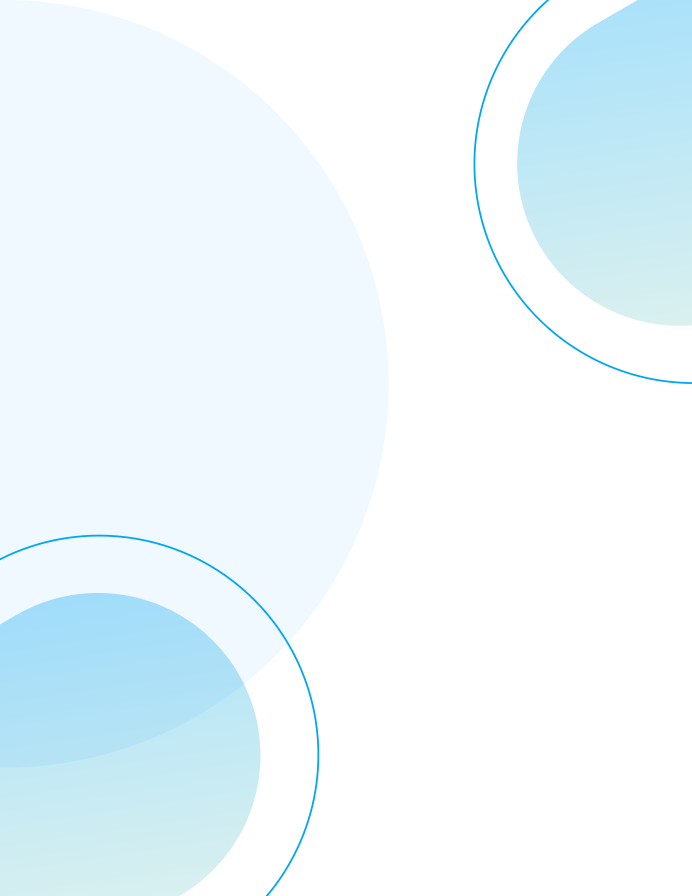
Reproduce this background procedurally as a WebGL 1 fragment shader.

```glsl
precision highp float;
// Pale disc with two gradient capsules, each circled by a thin blue ring, on white.

uniform vec2 u_resolution;

// Lengths are fractions of the canvas height.
const vec2 DISC_CENTER = vec2(0.0052, 0.5716);
const float DISC_RADIUS = 0.4284;

const vec2 UPPER_CAPSULE = vec2(0.7585, 0.8177);
const vec2 LOWER_CAPSULE = vec2(0.1094, 0.1569);
const vec2 UPPER_RING = vec2(0.7741, 0.8171);
const vec2 LOWER_RING = vec2(0.1107, 0.1576);
const float CAPSULE_RADIUS = 0.1813;
const float CAPSULE_LENGTH = 0.6;
const vec2 CAPSULE_AXIS = vec2(0.866, 0.5);
const float RING_RADIUS = 0.2446;
const float RING_WIDTH = 0.0020;
const vec2 GRADIENT_AXIS = vec2(-0.15, 0.989);

const vec3 PAPER = vec3(1.0);
const vec3 DISC_TINT = vec3(0.937, 0.976, 1.0);
const vec3 CAPSULE_TOP = vec3(0.670, 0.885, 0.980);
const vec3 CAPSULE_BOTTOM = vec3(0.855, 0.942, 0.936);
const vec3 RING_BLUE = vec3(0.0, 0.650, 0.945);

// Antialiased coverage of a signed distance.
float coverage(float dist) {
  return clamp(0.5 - dist * u_resolution.y, 0.0, 1.0);
}

// Distance to a capsule that starts at the origin and runs along axis.
float capsuleDistance(vec2 p, vec2 axis) {
  float along = clamp(dot(p, axis), 0.0, CAPSULE_LENGTH);
  return length(p - axis * along) - CAPSULE_RADIUS;
}

// Ring coverage, kept proportional to its width when thinner than a pixel.
float ringCoverage(vec2 p) {
  float dist = length(p) - RING_RADIUS;
  return coverage(dist - 0.5 * RING_WIDTH) - coverage(dist + 0.5 * RING_WIDTH);
}

// Multiplies the capsule gradient into the colour below.
vec3 tintCapsule(vec3 below, vec2 p, vec2 axis) {
  float height = 0.5 + 0.5 * dot(p, GRADIENT_AXIS) / CAPSULE_RADIUS;
  vec3 tint = mix(CAPSULE_BOTTOM, CAPSULE_TOP, clamp(height, 0.0, 1.0));
  return below * mix(vec3(1.0), tint, coverage(capsuleDistance(p, axis)));
}

void main() {
  vec2 p = gl_FragCoord.xy / u_resolution.y;

  // Large disc
  float disc = coverage(length(p - DISC_CENTER) - DISC_RADIUS);
  vec3 color = mix(PAPER, DISC_TINT, disc);

  // Capsules leaving the canvas at opposite corners
  color = tintCapsule(color, p - UPPER_CAPSULE, CAPSULE_AXIS);
  color = tintCapsule(color, p - LOWER_CAPSULE, -CAPSULE_AXIS);

  // Thin rings
  color = mix(color, RING_BLUE, ringCoverage(p - UPPER_RING));
  color = mix(color, RING_BLUE, ringCoverage(p - LOWER_RING));

  gl_FragColor = vec4(color, 1.0);
}
```
